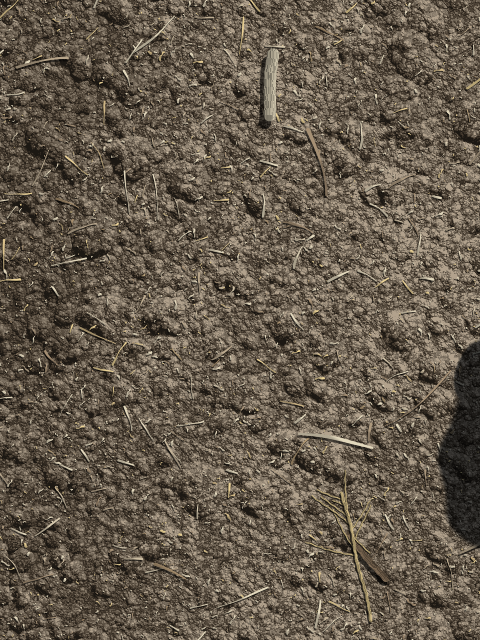
This texture is drawn by a Shadertoy shader. Its source:

```glsl
// Sunlit crumbly soil strewn with chaff, dry sticks and a branching twig.
// Layers of rounded cellular crumbs form a height field, shaded by slope, crevices
// and cast shadow; litter is scattered per cell as ragged slivers with shadows.

const vec2  SUN          = vec2(0.50, 0.866);
const vec3  DARK_TINT    = vec3(1.0, 0.84, 0.66);
const vec3  LIGHT_TINT   = vec3(1.0, 0.91, 0.79);
const vec3  STRAW_PALE   = vec3(0.83, 0.79, 0.69);
const vec3  STRAW_YELLOW = vec3(0.86, 0.77, 0.55);
const vec3  STICK_BROWN  = vec3(0.56, 0.47, 0.37);
const vec3  SHADE_TINT   = vec3(0.34, 0.36, 0.39);
const float SOIL_TONE    = 0.465;
const float RELIEF       = 0.17;
const float CREVICE      = 2.2;
const float MEAN_PROUD   = 0.158;
const float CLOD_SCALE   = 17.0;
const float CAST_REACH   = 0.009;

vec3 hash3(vec2 p) {
    vec3 q = fract(p.xyx * vec3(0.1031, 0.1030, 0.0973));
    q += dot(q, q.yxz + 33.33);
    return fract((q.xxy + q.yzz) * q.zyx);
}

mat2 rotation(float a) {
    return mat2(cos(a), sin(a), -sin(a), cos(a));
}

// Slow layered sines, about -1 to 1
float broad(vec2 p) {
    return 0.5 * sin(p.x * 11.0 + 2.0 * sin(p.y * 7.0))
         + 0.5 * sin(p.y * 17.0 - p.x * 9.0 + 1.5 * sin(p.x * 23.0));
}

// Flat-topped cellular crumbs in cell units; higher rarity leaves fewer large ones
float crumbs(vec2 g, float rarity) {
    vec2 cell = floor(g);
    float top = 0.0;
    for (int y = -1; y <= 1; y++)
    for (int x = -1; x <= 1; x++) {
        vec2 id = cell + vec2(x, y);
        vec3 h = hash3(id + 200.0);
        vec2 d = id + h.xy - g;
        float r = mix(0.16, 0.70, pow(h.z, rarity));
        float u = dot(d, d) / (r * r);
        top = max(top, r * (1.0 - u * (0.5 + 0.5 * u)) * 0.75);
    }
    return top;
}

// Height, and how far the fine crumbs stand out of their crevices
vec2 soilRelief(vec2 p) {
    float furrow = 1.0 + 0.3 * smoothstep(0.32, 0.1, p.x) + 0.2 * broad(p);
    p += 0.0022 * sin(p.yx * 63.0 + 1.0) + 0.0007 * sin(p.yx * 190.0);
    float height = 0.0, proud = 0.0, scale = CLOD_SCALE;
    for (int i = 0; i < 5; i++) {
        float c = crumbs(p * scale + float(i) * 19.7, i < 2 ? 3.0 : 1.4);
        height += (i < 2 ? furrow : 0.72) * c / scale;
        proud += i < 2 ? 0.0 : c / 3.0;
        p = rotation(0.9) * p;
        scale *= 2.1;
    }
    return vec2(height, proud);
}

vec3 soil(vec2 p) {
    vec2 relief = soilRelief(p);
    float e = 0.0011;
    float slope = (relief.x - soilRelief(p + SUN * e).x) / e;
    float rise = soilRelief(p + SUN * CAST_REACH).x - relief.x;
    float lit = slope / (1.0 + 0.5 * abs(slope));
    float tone = SOIL_TONE * (1.0 + CREVICE * (relief.y - MEAN_PROUD)) + RELIEF * lit;
    tone *= 1.0 - 0.55 * smoothstep(0.005, 0.016, rise);
    tone *= 1.0 + 0.08 * broad(p * 1.3) - 0.22 * smoothstep(0.32, 0.05, p.x);
    tone *= 1.0 + 0.15 * smoothstep(0.25, 0.0, length(p - vec2(0.66, 0.6)));
    tone = clamp(tone, 0.11, 0.70);
    return tone * mix(DARK_TINT, LIGHT_TINT, smoothstep(0.15, 0.55, tone));
}

// Nearly straight sliver with ragged width and tapering ends
float sliver(vec2 q, vec3 k, float halfLen, float thick) {
    q = rotation(k.x * 6.283) * q;
    float len = halfLen * (0.25 + 0.75 * k.z * k.z);
    q.y += 0.35 * (k.y - 0.5) * q.x * q.x / halfLen + 0.3 * thick * sin(q.x * 5.0 / halfLen + k.z * 40.0);
    float width = thick * (0.45 + 0.8 * k.y) * (0.8 + 0.35 * sin(q.x * 3.0 / halfLen + k.x * 50.0));
    return length(vec2(max(abs(q.x) - len, 0.0), q.y)) - width;
}

// One layer of litter: at most one piece per cell, denser in patches
void scatter(inout vec3 col, vec2 p, float scale, float chance, float halfLen, float thick) {
    vec2 g = p * scale, cell = floor(g);
    float soft = 0.6 * scale / iResolution.y;
    for (int y = -1; y <= 1; y++)
    for (int x = -1; x <= 1; x++) {
        vec2 id = cell + vec2(x, y);
        vec3 h = hash3(id + 71.0 + scale), k = hash3(id + 433.0 + scale);
        if (h.z > chance * (1.0 + 0.9 * broad(id / scale * 2.3))) continue;
        vec2 q = g - id - h.xy;
        float shade = sliver(q + SUN * thick * 1.8, k, halfLen, thick);
        float body = sliver(q, k, halfLen, thick);
        vec3 tint = mix(STRAW_PALE, STRAW_YELLOW, step(0.75, fract(k.x * 13.0)));
        tint = mix(tint, STICK_BROWN, 0.85 * smoothstep(0.55, 1.0, fract(k.z * 7.0)));
        tint *= 0.95 + 0.12 * clamp(dot(q, SUN) / thick, -1.0, 1.0);
        col *= 1.0 - 0.6 * smoothstep(soft, -soft, shade);
        col = mix(col, tint, smoothstep(soft, -soft, body));
    }
}

// Slightly crooked stick from a to b with bark streaks along it
void stick(inout vec3 col, vec2 p, vec2 a, vec2 b, float w, vec3 tint) {
    vec2 axis = normalize(b - a), side = vec2(axis.y, -axis.x);
    float soft = 0.6 / iResolution.y, len = length(b - a);
    vec2 q = vec2(dot(p - a, axis), dot(p - a, side));
    q.y += 0.0015 * sin(q.x * 55.0 + a.y * 90.0) + 0.0004 * sin(q.x * 400.0);
    vec2 s = q + w * 1.5 * vec2(dot(SUN, axis), dot(SUN, side));
    float shade = length(vec2(s.x - clamp(s.x, 0.0, len), s.y)) - w;
    float body = length(vec2(q.x - clamp(q.x, 0.0, len), q.y)) - w;
    float bark = 0.85 + 0.2 * q.y / w + 0.35 * (hash3(floor(q * vec2(90.0, 700.0)) + 50.0).x - 0.5);
    col *= 1.0 - 0.65 * smoothstep(soft, -soft, shade);
    col = mix(col, tint * bark, smoothstep(soft, -soft, body));
}

void mainImage(out vec4 fragColor, in vec2 fragCoord) {
    vec2 p = fragCoord / iResolution.y;
    vec3 col = soil(p);

    // Litter from fine chaff to long sticks
    scatter(col, p, 120.0, 0.18, 0.24, 0.12);
    scatter(col, p, 56.0, 0.27, 0.38, 0.080);
    scatter(col, p, 23.0, 0.36, 0.55, 0.032);
    scatter(col, p, 10.0, 0.32, 0.50, 0.015);
    scatter(col, p, 5.0, 0.36, 0.42, 0.012);

    // Weathered stub and the branching twig
    stick(col, p, vec2(0.420, 0.820), vec2(0.426, 0.915), 0.0095, STRAW_PALE * 0.85);
    stick(col, p, vec2(0.545, 0.165), vec2(0.602, 0.095), 0.0050, STICK_BROWN * 0.8);
    vec2 root = vec2(0.580, 0.03), tip = vec2(0.535, 0.23);
    for (int i = 0; i < 10; i++) {
        vec3 h = hash3(vec2(float(i), 9.0));
        vec2 fork = mix(root, tip, 0.5 + 0.05 * float(i));
        vec2 reach = vec2(0.035 - 0.13 * h.x, 0.09 * h.y - 0.025);
        stick(col, p, fork, fork + reach, 0.0011, STRAW_YELLOW * 0.9);
    }
    stick(col, p, root, tip, 0.0024, STRAW_YELLOW * 0.85);

    // Soft shadow falling in from the right edge
    float arm = length((p - vec2(0.775, 0.27)) / vec2(0.088, 0.14));
    float head = length((p - vec2(0.755, 0.41)) / vec2(0.045, 0.06));
    float edge = min(arm, head) + 0.05 * sin(p.y * 60.0);
    col *= mix(vec3(1.0), SHADE_TINT, smoothstep(1.05, 0.93, edge));

    fragColor = vec4(col, 1.0);
}
```
